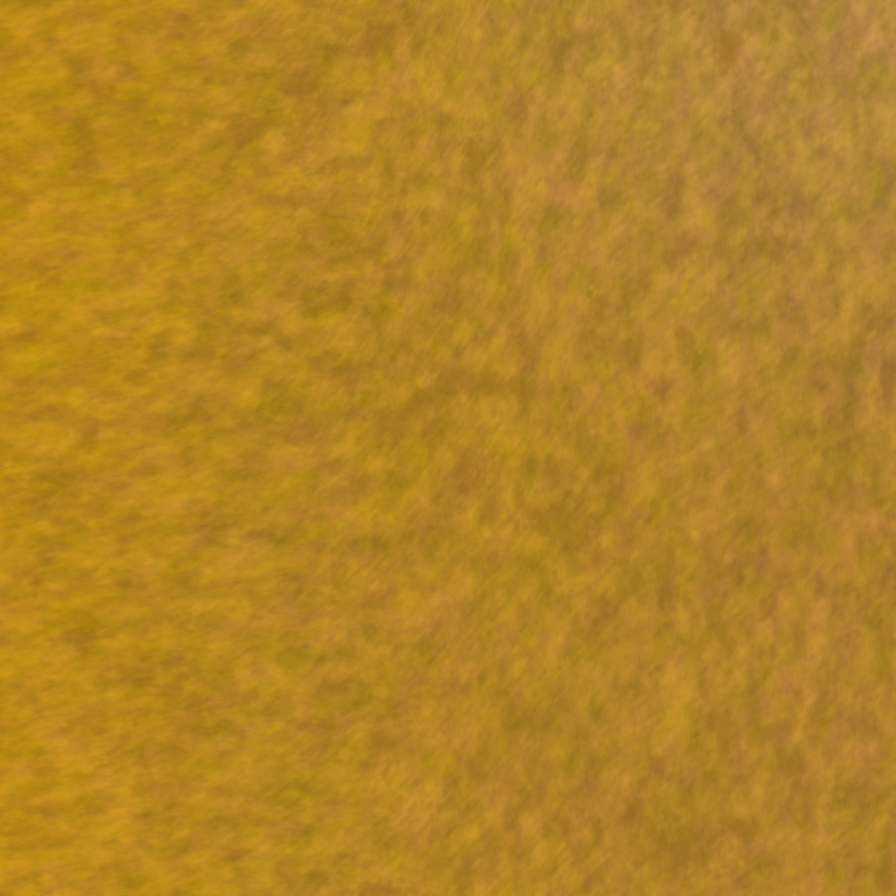
Reproduce this texture procedurally as a WebGL 1 fragment shader.

```glsl
precision highp float;
uniform vec2 u_resolution;

float hash(vec2 cell) {
  vec3 q = fract(vec3(cell.xyx) * 0.1031);
  q += dot(q, q.yzx + 33.33);
  return fract((q.x + q.y) * q.z);
}

vec2 rotate(vec2 p, float angle) {
  float c = cos(angle), s = sin(angle);
  return vec2(c * p.x + s * p.y, c * p.y - s * p.x);
}

// Smooth value noise centred on zero
float noise(vec2 p) {
  vec2 cell = floor(p), f = fract(p);
  vec2 w = f * f * f * (f * (f * 6.0 - 15.0) + 10.0);
  float low = mix(hash(cell), hash(cell + vec2(1.0, 0.0)), w.x);
  float high = mix(hash(cell + vec2(0.0, 1.0)), hash(cell + 1.0), w.x);
  return mix(low, high, w.y) - 0.5;
}

float fbm(vec2 p, float gain) {
  float sum = 0.0, amplitude = 1.0, total = 0.0;
  for (int i = 0; i < 4; i++) {
    sum += amplitude * noise(p);
    total += amplitude;
    amplitude *= gain;
    p = rotate(p, 0.45) * 1.93 + 17.3;
  }
  return sum / total;
}

// Mottling that lies flat on the left and stands upright on the right
float mottle(vec2 p, float scale, float upright) {
  float flatGrain = fbm(rotate(p, 0.1) * scale * vec2(0.8, 1.35), 0.65);
  float tallGrain = fbm(rotate(p, -0.15) * scale * vec2(1.25, 0.85) + 41.0, 0.65);
  float blend = mix(flatGrain, tallGrain, upright);
  return blend / length(vec2(1.0 - upright, upright));
}

// Golden ochre that pales towards the upper right
vec3 baseColor(vec2 p) {
  vec3 gold = vec3(0.725, 0.53, 0.095);
  vec3 ochre = vec3(0.695, 0.518, 0.135);
  vec3 tan = vec3(0.675, 0.495, 0.175);
  vec3 paleTan = vec3(0.7, 0.535, 0.245);
  vec3 color = mix(gold, ochre, smoothstep(-0.05, 0.4, p.x));
  color = mix(color, tan, smoothstep(0.4, 1.0, p.x));
  float corner = smoothstep(0.7, 0.0, length((p - vec2(0.95, 1.0)) * vec2(1.0, 1.1)));
  return mix(color, paleTan, corner * 0.85);
}

void main() {
  vec2 p = gl_FragCoord.xy / u_resolution;
  vec2 warped = p + 0.006 * vec2(noise(p * 17.0 + 5.0), noise(p * 17.0 + 63.0));
  float upright = smoothstep(0.15, 0.7, p.x);

  float blotches = mottle(warped, 42.0, upright);
  float clouds = fbm(p * 9.0 + 23.0, 0.6);
  float hue = mottle(warped + 3.7, 38.0, upright) + 0.25 * fbm(p * 8.0 + 71.0, 0.5);
  float streakAngle = mix(0.3, 0.65, upright);
  float streaks = noise(rotate(p, streakAngle) * vec2(60.0, 190.0) + 9.0);

  // Light and dark variation
  vec3 color = baseColor(p);
  color *= 1.0 + 0.32 * blotches + 0.06 * clouds + 0.055 * streaks;

  // Drift between olive and rosy brown
  color += vec3(0.035, -0.04, 0.12) * hue;

  // Sparse small brown stains
  float stain = smoothstep(0.28, 0.5, noise(warped * 21.0 + 87.0) - 0.4 * blotches);
  color = mix(color, vec3(0.6, 0.42, 0.13), 0.3 * stain);

  gl_FragColor = vec4(clamp(color, 0.0, 1.0), 1.0);
}
```
